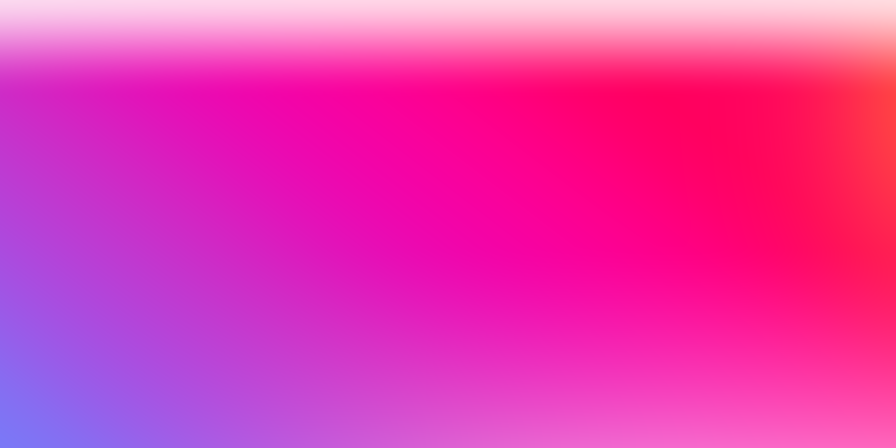
Write a Shadertoy shader that draws this background.

```glsl
// A soft mesh-like gradient: a slanted spectrum from blue through magenta to red,
// blended with spline weights, then tinted by a warm glow on the right side
// and by pale veils along the top and bottom edges.

const int STOPS = 6;
const float FIRST_STOP = -0.65;
const float STOP_SPACING = 0.25;
const float SLANT = 0.65;

const vec3 ORANGE = vec3(1.0, 0.30, 0.25);
const vec3 PALE_PINK = vec3(1.0, 0.80, 0.92);
const vec3 WARM_WHITE = vec3(1.0, 0.97, 0.97);

// Quadratic B-spline weight at a distance measured in stops
float splineWeight(float d) {
    float a = abs(d);
    float tail = max(1.5 - a, 0.0);
    return a < 0.5 ? 0.75 - a * a : 0.5 * tail * tail;
}

// Crease-free colour ramp with evenly spaced stops
vec3 spectrum(float s) {
    vec3 stops[STOPS] = vec3[STOPS](
        vec3(0.45, 0.50, 0.98),
        vec3(0.65, 0.31, 0.89),
        vec3(0.80, 0.18, 0.78),
        vec3(0.93, 0.02, 0.70),
        vec3(1.00, 0.00, 0.57),
        vec3(1.00, 0.00, 0.34));
    float t = clamp((s - FIRST_STOP) / STOP_SPACING, 0.0, float(STOPS - 1));
    vec3 sum = vec3(0.0);
    float total = 0.0;
    for (int i = 0; i < STOPS; i++) {
        float w = splineWeight(t - float(i));
        sum += w * stops[i];
        total += w;
    }
    return sum / total;
}

// Elliptical Gaussian falloff
float glow(vec2 p, vec2 center, vec2 radius) {
    vec2 d = (p - center) / radius;
    return exp(-dot(d, d));
}

// Haze that grows towards the bottom, stronger on the right
float bottomVeil(vec2 p) {
    float rise = clamp((p.y - 0.55) / 0.45, 0.0, 1.0);
    return 0.5 * smoothstep(0.05, 0.8, p.x) * pow(rise, 1.5);
}

// Bright haze along the top edge
float topVeil(float depth) {
    return 0.88 * (1.0 - smoothstep(-0.02, 0.22, depth));
}

void mainImage(out vec4 fragColor, in vec2 fragCoord) {
    // Canvas position with depth measured down from the top edge
    vec2 p = fragCoord / iResolution.xy;
    p.y = 1.0 - p.y;

    vec3 color = spectrum(p.x - SLANT * p.y);
    color = mix(color, ORANGE, glow(p, vec2(1.05, 0.22), vec2(0.13, 0.40)));
    color = mix(color, PALE_PINK, bottomVeil(p));
    color = mix(color, WARM_WHITE, topVeil(p.y));

    fragColor = vec4(color, 1.0);
}
```
